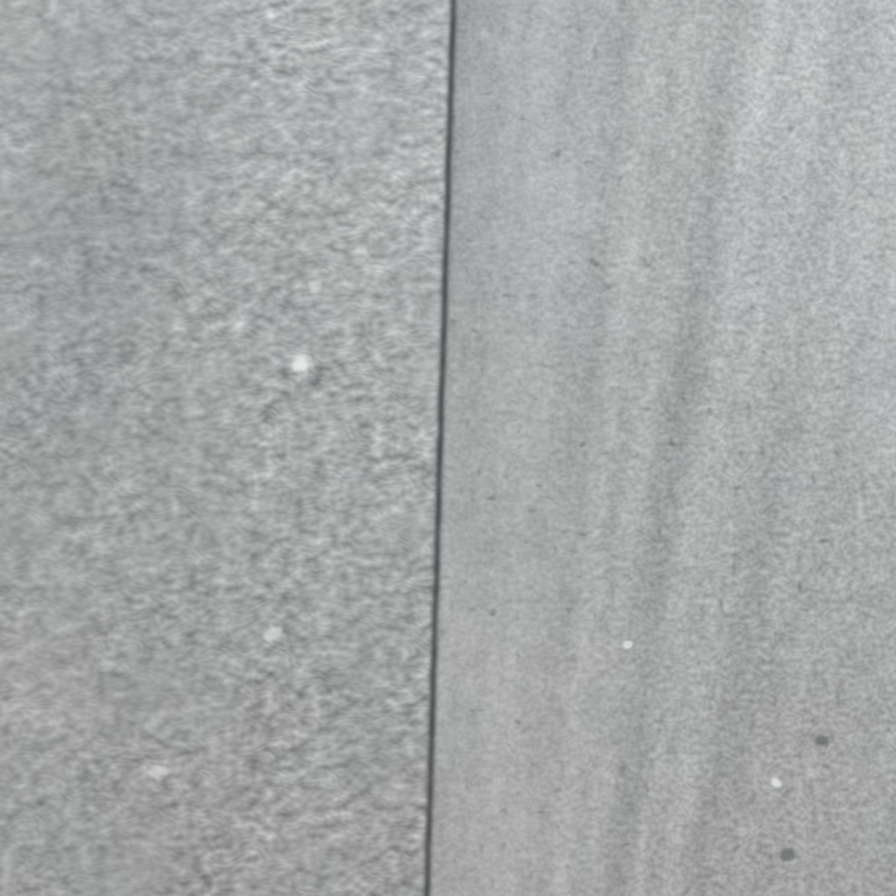
This texture is drawn by a WebGL 2 fragment shader. Its source:

```glsl
#version 300 es
precision highp float;
// Two slabs of grey stone divided by a thin, slightly leaning dark joint.
// Gradient noise gives the coarse left grain and the fine right grain;
// fanned bands form the right-hand veins, and soft discs form the flecks.
uniform vec2 u_resolution;
out vec4 fragColor;

vec2 hash2(vec2 cell) {
  uvec2 q = uvec2(ivec2(cell)) * uvec2(1597u, 3813u);
  uint n = (q.x ^ q.y) * 74779u;
  n = (n ^ (n >> 15)) * 69069u;
  n ^= n >> 13;
  return vec2(n & 65535u, n >> 16) / 65535.0;
}

float corner(vec2 cell, vec2 offset) {
  float angle = 6.2832 * hash2(cell).x;
  return dot(vec2(cos(angle), sin(angle)), offset);
}

float gradientNoise(vec2 p) {
  vec2 i = floor(p), f = p - i;
  vec2 u = f * f * f * (f * (f * 6.0 - 15.0) + 10.0);
  vec2 e = vec2(1, 0);
  return 1.4 * mix(
    mix(corner(i, f), corner(i + e.xy, f - e.xy), u.x),
    mix(corner(i + e.yx, f - e.yx), corner(i + e.xx, f - e.xx), u.x), u.y);
}

float fbm(vec2 p) {
  float sum = 0.0, gain = 0.6;
  for (int i = 0; i < 3; i++) {
    sum += gain * gradientNoise(p);
    p = mat2(1.8, 0.9, -0.9, 1.8) * p + 17.3;
    gain *= 0.55;
  }
  return sum;
}

float band(float x, float center, float width) {
  float d = (x - center) / width;
  return exp(-d * d);
}

float fleck(vec2 p, vec2 center, float radius) {
  vec2 d = p - center;
  d.y *= 1.15;
  float wobble = 0.3 * radius * gradientNoise(p * 110.0);
  return 1.0 - smoothstep(0.4 * radius, 1.3 * radius, length(d) + wobble);
}

// One randomly placed fleck in some cells; negative values are dark.
float scatteredFlecks(vec2 p, float cells, float chance) {
  vec2 home = floor(p * cells);
  float sum = 0.0;
  for (int y = -1; y <= 1; y++)
    for (int x = -1; x <= 1; x++) {
      vec2 cell = home + vec2(x, y);
      vec2 pick = hash2(cell + 91.0);
      float size = (0.12 + 0.16 * pick.y) / cells;
      float spot = fleck(p, (cell + hash2(cell + 37.0)) / cells, size);
      sum += spot * step(pick.x, chance) * (pick.y > 0.5 ? 1.0 : -1.0);
    }
  return sum;
}

float leftSlab(vec2 p) {
  float tone = 0.61 + 0.055 * p.y + 0.035 * smoothstep(0.15, 0.4, p.x) * p.y;
  tone -= 0.035 * band(length((p - vec2(0.12, 0.75)) * vec2(1.0, 0.8)), 0.0, 0.1);
  tone -= 0.025 * band(length(p - vec2(0.04, 0.54)), 0.0, 0.09);
  tone += 0.03 * fbm(p * vec2(8.0, 6.0)) + 0.04 * gradientNoise(p * vec2(26.0, 32.0));
  // Short, mostly level chips, rougher in some patches than in others.
  vec2 warp = vec2(0.006, 0.008) * gradientNoise(p * 32.0);
  float chips = gradientNoise((p + warp) * vec2(58.0, 95.0) + 40.0);
  float grit = gradientNoise((p - warp) * vec2(115.0, 190.0) + 9.0);
  float rough = 0.8 + 0.25 * smoothstep(0.1, 0.35, p.x) + 0.4 * gradientNoise(p * 11.0 + 3.0);
  tone += rough * (0.08 * chips + 0.062 * grit + 0.05 * chips * abs(chips));
  return tone + 0.04 * scatteredFlecks(p, 26.0, 0.15);
}

float rightSlab(vec2 p, float fromSeam) {
  // Vein coordinate: lines spread apart towards the top.
  float vein = fromSeam / (1.0 + 0.52 * p.y);
  float tone = 0.636 + 0.048 * p.y + 0.05 * smoothstep(0.65, 1.0, p.x) * smoothstep(0.15, 0.9, p.y);
  tone += 0.02 * band(p.x, 0.58, 0.08) * (1.0 - p.y);
  float veins = band(vein, 0.146, 0.013) + 0.7 * band(vein, 0.178, 0.01)
    + 1.4 * band(vein, 0.236, 0.011) + band(vein, 0.267, 0.012)
    + 0.7 * band(vein, 0.075, 0.015) - 0.8 * band(vein, 0.125, 0.01)
    - 1.7 * band(vein, 0.207, 0.014) - band(vein, 0.3, 0.015);
  tone += 0.026 * veins * (0.85 + 0.6 * gradientNoise(vec2(vein * 15.0, p.y * 5.0)));
  tone += 0.024 * gradientNoise(vec2(vein * 50.0, p.y * 3.0))
    + 0.024 * fbm(p * vec2(9.0, 6.0) + 8.0) + 0.024 * gradientNoise(p * vec2(42.0, 32.0));
  tone -= 0.05 * band(fromSeam, 0.012, 0.035) * smoothstep(0.35, 1.0, p.y);
  vec2 warp = 0.004 * vec2(gradientNoise(p * 47.0), gradientNoise(p * 43.0 + 5.0));
  float grain = gradientNoise((p + warp) * vec2(90.0, 120.0) + 70.0)
    + 1.1 * gradientNoise((p - warp) * vec2(160.0, 190.0) + 23.0);
  tone += mix(0.035, 0.056, smoothstep(0.52, 0.85, p.x)) * grain;
  // Sparse dark pits where the coarse noise peaks.
  tone -= 0.09 * smoothstep(0.45, 0.9, gradientNoise((p + warp) * vec2(70.0, 80.0) + 51.0));
  return tone + 0.03 * scatteredFlecks(p, 38.0, 0.08);
}

void main() {
  vec2 p = gl_FragCoord.xy / u_resolution;
  float pixel = 1.0 / u_resolution.x;
  float fromSeam = p.x - (0.4765 + 0.0295 * p.y) - 0.0007 * gradientNoise(vec2(3.3, p.y * 24.0));
  float onRight = smoothstep(-pixel, pixel, fromSeam);
  float tone = mix(leftSlab(p), rightSlab(p, fromSeam), onRight);

  // Nearly neutral grey, slightly cool at the top and greenish below.
  vec3 tint = mix(vec3(-0.002, 0.003, 0.0), vec3(-0.006, 0.002, 0.006), smoothstep(0.0, 0.8, p.y));
  vec3 color = vec3(tone) + tint + 0.004 * fbm(p * 6.0 + 5.0) * vec3(1, 0, -1);

  // Distinct pale and dark mineral flecks.
  float pale = fleck(p, vec2(0.336, 0.594), 0.012) + 0.55 * fleck(p, vec2(0.305, 0.293), 0.011)
    + 0.45 * fleck(p, vec2(0.352, 0.681), 0.009) + 0.5 * fleck(p, vec2(0.176, 0.138), 0.011)
    + 0.8 * fleck(p, vec2(0.7, 0.281), 0.006) + 0.85 * fleck(p, vec2(0.866, 0.126), 0.007);
  float dark = fleck(p, vec2(0.917, 0.173), 0.008) + fleck(p, vec2(0.878, 0.047), 0.009)
    + 0.5 * fleck(p, vec2(0.141, 0.603), 0.01);
  color = mix(color, vec3(0.89, 0.9, 0.9), pale);
  color = mix(color, vec3(0.4, 0.41, 0.42), 0.75 * dark);

  // Joint: worn left edge, then a dark core of uneven depth.
  color += 0.02 * band(fromSeam, -0.01, 0.005);
  float depth = 0.88 + 0.12 * gradientNoise(vec2(p.y * 60.0, 7.3));
  color = mix(color, vec3(0.3, 0.31, 0.32), depth * band(fromSeam, 0.0, 0.0042));
  fragColor = vec4(clamp(color, 0.0, 1.0), 1.0);
}
```
